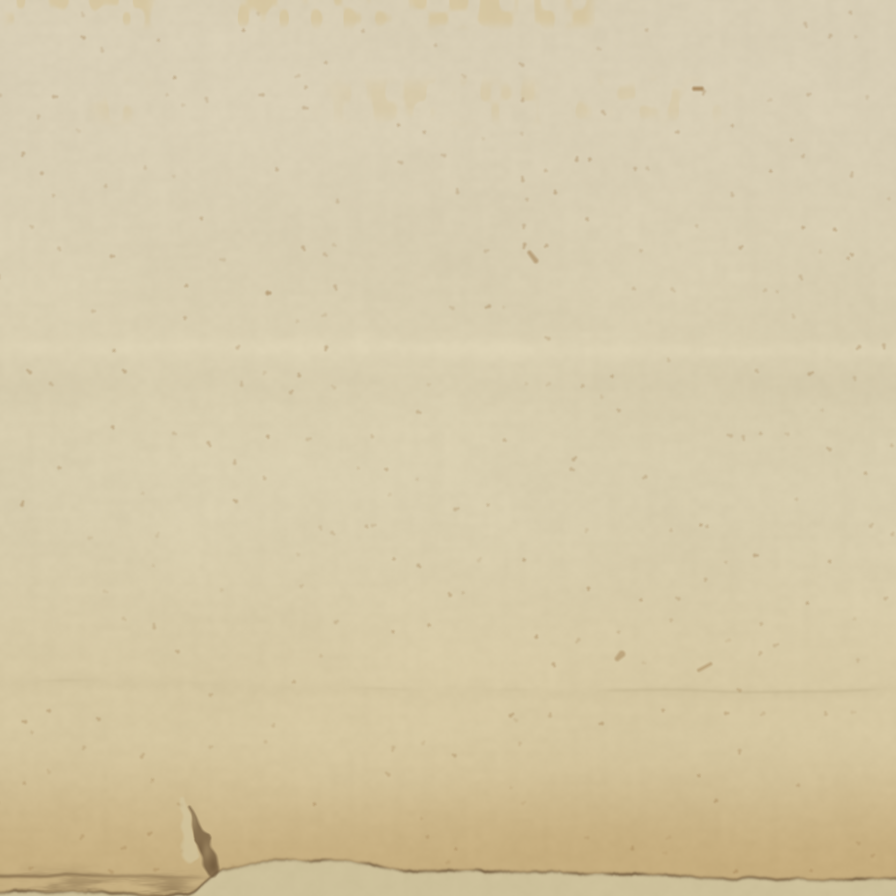
A three.js fragment shader for this texture:

```glsl
// Aged laid paper with soft folds, scattered specks and a torn, browned lower edge.
varying vec2 vUv;

const vec3 PAPER_TOP = vec3(0.852, 0.812, 0.712);
const vec3 PAPER_MID = vec3(0.850, 0.808, 0.686);
const vec3 PAPER_LOW = vec3(0.838, 0.780, 0.630);
const vec3 TOAST = vec3(0.775, 0.675, 0.485);
const vec3 BACKING = vec3(0.805, 0.755, 0.605);
const vec3 INK_BROWN = vec3(0.43, 0.34, 0.23);
const vec3 SPECK = vec3(0.62, 0.48, 0.30);
const vec3 OCHRE = vec3(0.83, 0.74, 0.53);
const float FOLD_V = 0.610;
const float CREASE_V = 0.238;
const float GRAIN = 0.022;
const float SOFT = 0.0015;

float hash(vec2 p) {
  return fract(sin(dot(p, vec2(127.1, 311.7))) * 43758.5453);
}

float noise(vec2 p) {
  vec2 i = floor(p), f = fract(p);
  f = f * f * (3.0 - 2.0 * f);
  return mix(mix(hash(i), hash(i + vec2(1.0, 0.0)), f.x),
             mix(hash(i + vec2(0.0, 1.0)), hash(i + 1.0), f.x), f.y);
}

float fbm(vec2 p) {
  float sum = 0.0, amp = 0.5;
  for (int i = 0; i < 4; i++) {
    sum += amp * noise(p);
    p = p * 2.03 + 17.3;
    amp *= 0.5;
  }
  return sum;
}

// Soft box window along one axis
float span(float x, float a, float b, float s) {
  return smoothstep(a - s, a + s, x) * (1.0 - smoothstep(b - s, b + s, x));
}

// Tapered stroke: half-width wa at a, wb at b
float stroke(vec2 p, vec2 a, vec2 b, float wa, float wb) {
  vec2 ab = b - a;
  float t = clamp(dot(p - a, ab) / dot(ab, ab), 0.0, 1.0);
  float d = length(p - a - ab * t) - mix(wa, wb, t);
  return 1.0 - smoothstep(-SOFT, 2.0 * SOFT, d);
}

// Height of the torn lower border
float tornEdge(float x) {
  float right = mix(0.029, 0.018, smoothstep(0.45, 0.95, x));
  right += 0.010 * smoothstep(0.25, 0.30, x) * (1.0 - smoothstep(0.39, 0.45, x));
  float left = 0.005 - 0.004 * smoothstep(0.08, 0.18, x);
  float rough = (fbm(vec2(x * 55.0, 3.0)) - 0.47) * 0.006;
  return mix(left, right, smoothstep(0.205, 0.25, x)) + rough;
}

// One randomly placed fleck per grid cell
float flecks(vec2 p, float cells, float keep) {
  vec2 cell = floor(p * cells);
  vec2 centre = (cell + 0.2 + 0.6 * vec2(hash(cell + 3.1), hash(cell + 8.7))) / cells;
  float angle = 6.283 * hash(cell + 5.3);
  vec2 arm = vec2(cos(angle), sin(angle)) * 0.002 * hash(cell + 2.9);
  float ink = stroke(p, centre - arm, centre + arm, 0.0012, 0.0004);
  return ink * step(hash(cell + 1.7), keep) * (0.15 + 0.35 * hash(cell + 6.1));
}

vec3 sheet(vec2 p) {
  vec3 col = mix(PAPER_MID, PAPER_TOP, smoothstep(0.5, 0.95, p.y));
  col = mix(PAPER_LOW, col, smoothstep(0.14, 0.48, p.y));
  float burn = 1.0 - smoothstep(0.025, 0.19, p.y + 0.025 * (fbm(p * vec2(5.0, 14.0)) - 0.5));
  col = mix(col, TOAST, burn * (0.82 + 0.15 * p.x));

  // Cloudy tone, laid lines and fine fibre
  col += (fbm(p * vec2(4.0, 7.0)) - 0.47) * 0.025;
  col += (noise(p * vec2(24.0, 150.0)) + noise(p * vec2(110.0, 16.0)) - 1.0) * 0.006;
  col += (fbm(p * 120.0) - 0.47) * GRAIN;

  // Pale fold and thin lower crease
  float fold = (p.y - FOLD_V - 0.002 * sin(p.x * 5.0)) / 0.010;
  col += 0.016 * exp(-fold * fold) - 0.008 * exp(-pow(fold + 4.0, 2.0) * 0.2);
  float bend = p.y - CREASE_V + 0.009 * smoothstep(0.1, 0.6, p.x) - 0.006 * (noise(vec2(p.x * 12.0, 4.0)) - 0.3);
  col -= 0.032 * exp(-bend * bend / 0.000005) * smoothstep(0.25, 0.7, noise(vec2(p.x * 14.0, 9.0)));
  col -= 0.010 * smoothstep(-0.012, 0.0, -abs(bend + 0.003));

  // Faint ochre smudges near the top
  float upper = span(p.y, 0.972, 1.02, 0.008) * (span(p.x, 0.01, 0.17, 0.01) + span(p.x, 0.25, 0.66, 0.01));
  float lower = span(p.y, 0.868, 0.908, 0.012) * (span(p.x, 0.11, 0.16, 0.02) + span(p.x, 0.38, 0.80, 0.04));
  float blot = smoothstep(0.48, 0.72, noise(p * vec2(85.0, 48.0)));
  return mix(col, OCHRE, blot * (0.42 * upper + 0.25 * lower));
}

void main() {
  vec2 p = vUv;
  vec3 col = sheet(p);

  // Scattered flecks, then the few larger ones
  col = mix(col, SPECK, 0.8 * max(flecks(p, 13.0, 0.45), flecks(p + 0.37, 29.0, 0.22)));
  float large = stroke(p, vec2(0.775, 0.901), vec2(0.783, 0.901), 0.0015, 0.0015);
  large = max(large, 0.7 * stroke(p, vec2(0.591, 0.718), vec2(0.598, 0.709), 0.0015, 0.002));
  large = max(large, 0.6 * stroke(p, vec2(0.689, 0.265), vec2(0.694, 0.270), 0.002, 0.003));
  large = max(large, 0.6 * stroke(p, vec2(0.780, 0.252), vec2(0.793, 0.259), 0.001, 0.001));
  large = max(large, 0.7 * stroke(p, vec2(0.299, 0.673), vec2(0.301, 0.673), 0.0018, 0.001));
  col = mix(col, SPECK, 0.75 * large);

  // Dirty layered strip at lower left
  float strip = 1.0 - smoothstep(0.19, 0.25, p.x);
  float seam = p.y - 0.023 + 0.06 * p.x * p.x - 0.006 * (fbm(vec2(p.x * 25.0, 2.0)) - 0.5);
  float grime = fbm(p * vec2(22.0, 110.0));
  col = mix(col, INK_BROWN, strip * 0.55 * exp(-seam * seam / 0.000006) * (1.0 - 2.5 * p.x));
  col = mix(col, INK_BROWN, strip * (1.0 - smoothstep(0.0, 0.04, p.y)) * 0.5 * smoothstep(0.35, 0.75, grime));

  // Torn border with a broken dark rim over the backing
  float rise = p.y - tornEdge(p.x);
  col = mix(BACKING + (fbm(p * 90.0) - 0.47) * GRAIN, col, smoothstep(-SOFT, SOFT, rise));
  float rim = exp(-rise * rise / 0.000005) * (0.2 + 0.55 * noise(vec2(p.x * 48.0, 6.0)));
  col = mix(col, INK_BROWN, rim);

  // Small tear: lifted pale sliver beside a dark gash
  vec2 q = p + 0.005 * (vec2(noise(p * 90.0), noise(p * 90.0 + 31.0)) - 0.5);
  col = mix(col, BACKING + 0.02, 0.7 * stroke(q, vec2(0.204, 0.108), vec2(0.212, 0.045), 0.002, 0.007));
  float gash = stroke(q, vec2(0.212, 0.098), vec2(0.226, 0.062), 0.0005, 0.008);
  gash = max(gash, stroke(q, vec2(0.225, 0.064), vec2(0.237, 0.027), 0.008, 0.006));
  col = mix(col, INK_BROWN, gash * (0.5 + 0.45 * noise(p * vec2(130.0, 60.0))));

  gl_FragColor = vec4(col, 1.0);
}
```
